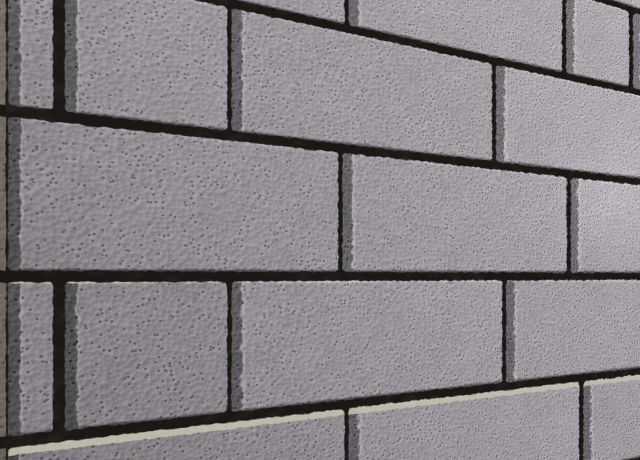
A Shadertoy shader for this texture:

```glsl
// Draws a receding wall of rough grey bricks with dark open joints.

const vec2 VANISH = vec2(3.225, 0.399);  // where the courses converge
const float CORNER = 5.64;               // wall corner, in bond units
const float HEADER = 5.85;               // joint beside the corner bricks
const vec3 MORTAR = vec3(0.10, 0.09, 0.08);
const vec3 BEVEL = vec3(0.35, 0.34, 0.35);
const vec3 CREAM = vec3(0.76, 0.75, 0.68);
const vec3 SIDE = vec3(0.42, 0.39, 0.36);
const vec3 TINT = vec3(1.01, 0.98, 1.015);

vec2 hash2(vec2 c) {
    vec3 h = fract(c.xyx * vec3(0.1031, 0.1030, 0.0973));
    h += dot(h, h.yzx + 33.33);
    return fract((h.xx + h.yz) * h.zy);
}

// Cellular noise: distance to the nearest point, and its random value
vec2 cellular(vec2 p) {
    vec2 cell = floor(p), best = vec2(9.0, 0.0);
    for (int j = -1; j <= 1; j++)
    for (int i = -1; i <= 1; i++) {
        vec2 c = cell + vec2(i, j), h = hash2(c);
        float d = length(c + h - p);
        if (d < best.x) best = vec2(d, fract(h.x * 7.0 + h.y * 13.0));
    }
    return best;
}

// Layered sines for broad weathering, about -1 to 1
float patches(vec2 p) {
    float sum = 0.0, amp = 0.5;
    for (int i = 0; i < 4; i++) {
        sum += amp * sin(p.x + 1.3 * sin(p.y)) * cos(p.y - 0.7 * p.x);
        p = mat2(1.5, 1.2, -1.2, 1.5) * p + 2.1;
        amp *= 0.6;
    }
    return sum;
}

// Start and end of the brick that holds u in a given course
vec2 brickSpan(float u, float row) {
    bool odd = mod(row, 2.0) > 0.5;
    float start = odd ? 6.645 : 7.29 + 0.01 * row * row;
    float period = 1.82 - 0.043 * row;
    float lo = start + period * floor((u - start) / period);
    vec2 span = vec2(lo, lo + period);
    float cut = odd ? HEADER : (row > 1.0 ? 9.775 : -1.0);  // half bricks
    if (cut > span.x && cut < span.y) {
        span = u < cut ? vec2(span.x, cut) : vec2(cut, span.y);
    }
    return vec2(max(span.x, CORNER), span.y);
}

// Signed distance to a rounded box, from its inset distances
float roundedInset(vec2 inset, float radius) {
    vec2 q = radius - inset;
    return length(max(q, 0.0)) + min(max(q.x, q.y), 0.0) - radius;
}

// Grey level of the brick face: light falloff, weathering, grain and pits
float faceLevel(vec2 p, vec2 wall, float tone) {
    float stain = patches(wall * 5.0);
    float light = 0.49 + 0.095 * p.x + 0.075 * p.y + 0.018 * stain + 0.03 * (tone - 0.5);
    vec2 g = wall * 32.0;
    vec2 fine = cellular(g);
    float relief = fine.x - cellular(g + vec2(-0.25, 0.3)).x;
    float pit = smoothstep(0.42, 0.12, fine.x) * step(0.80 - 0.12 * stain, fine.y);
    float glare = exp(-90.0 * dot(p - vec2(1.34, 0.57), p - vec2(1.34, 0.57)));
    return light + 0.11 * relief + 0.05 * (fine.y - 0.5) - 0.15 * pit + 0.07 * glare;
}

void mainImage(out vec4 fragColor, in vec2 fragCoord) {
    vec2 p = fragCoord / iResolution.y;
    float px = 1.0 / iResolution.y;

    // Perspective: u runs along the wall, r counts the courses
    float depth = VANISH.x - p.x;
    float course = 0.109 * depth;
    float u = 18.116 / depth;
    float r = (p.y - VANISH.y) / course;
    r *= 0.9605 + 0.0099 * r * r;
    float row = floor(r), f = r - row;
    vec2 wall = vec2(u * 1.24, r);

    // Distances from the joints, with chipped edges
    vec2 span = brickSpan(u, row);
    float toCanvas = 18.116 / (u * u);
    float gap = abs(u - HEADER) < 0.1 ? 0.013 : 0.0045;
    float chip = 0.0035 * (cellular(wall * 20.0).x - 0.45) + 0.0012 * patches(wall * 14.0);
    float left = (u - span.x) * toCanvas - gap;
    float right = (span.y - u) * toCanvas - gap;
    float top = (1.0 - f - 0.036) * course;
    float bottom = (f - 0.036) * course;
    float d = roundedInset(vec2(min(left, right), min(top, bottom)), 0.008) + chip;

    // Brick face with a lit upper rim and a shaded foot
    float tone = hash2(vec2(row + 5.0, floor(span.x * 9.0))).x;
    float level = faceLevel(p, wall, tone);
    vec3 brick = TINT * level;
    brick += 0.07 * smoothstep(0.007, 0.001, top + chip);
    brick *= 1.0 - 0.45 * smoothstep(0.007, 0.0, bottom + chip);

    // Shaded brick end, edged by a thin highlight
    float bevelWidth = 0.075 * course;
    float edge = left + 2.0 * chip - bevelWidth;
    brick += 0.07 * smoothstep(0.006, 0.0, abs(edge - 0.003));
    vec3 end = BEVEL + 0.9 * (level - 0.55);
    brick = mix(brick, end, smoothstep(0.003, -0.003, edge));

    // Upper surfaces seen below eye level
    float ledge = 0.045 * course * max(0.0, -row - 1.0) + 0.0015 * step(row, -0.5);
    brick = mix(brick, CREAM, 0.9 * smoothstep(px, -px, top + chip - ledge) * step(row, -0.5));

    // Joints, then the turned face beyond the corner
    vec3 color = MORTAR + 0.05 * max(0.0, patches(wall * 17.0));
    color = mix(color, brick, smoothstep(px, -px, d));
    float turned = smoothstep(px, -px, (u - CORNER) * toCanvas + chip);
    float sideFace = smoothstep(-px, px, min(top, bottom) + chip);
    color = mix(color, mix(MORTAR, SIDE + 0.6 * (level - 0.5), sideFace), turned);

    fragColor = vec4(clamp(color, 0.0, 1.0), 1.0);
}
```
